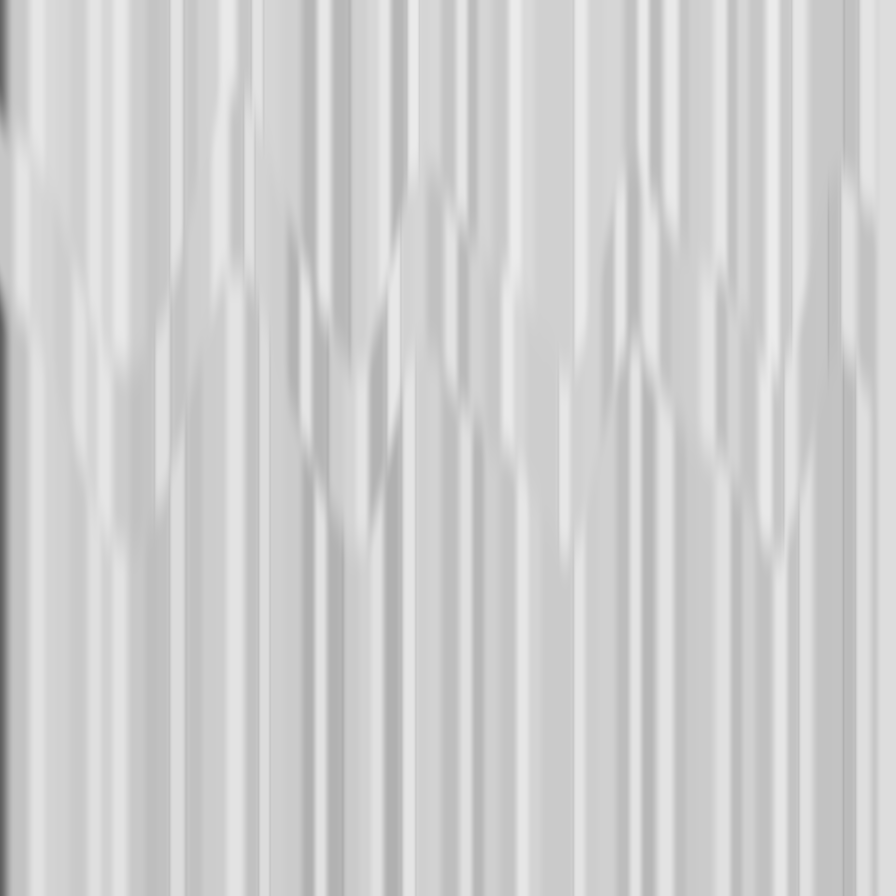
Reproduce this texture procedurally as a Shadertoy shader.

```glsl
// Soft grey vertical stripes, with a wavy band where they slip sideways by one stripe.

const float STRIPES = 62.7;

float hash(float n) {
    return fract(sin(n * 12.9898 + 4.1) * 43758.547);
}

// Grey of one stripe: even stripes are often bright, odd ones stay darker
float stripeGrey(float index) {
    float h = hash(index);
    float pairIndex = floor(index * 0.5);
    pairIndex += step(18.5, pairIndex);
    float bright = step(1.5, mod(pairIndex * 3.0, 5.0));
    float evenGrey = mix(0.75 + 0.1 * h, 0.87 + 0.045 * h, bright);
    return mix(evenGrey, 0.69 + 0.15 * h, mod(index, 2.0));
}

// Row of stripes with blurred edges, hairlines and a dark left border
float stripes(float s) {
    float warped = s + 0.15 * sin(s * 1.7);
    float edge = floor(warped + 0.5);
    float d = warped - edge;
    float grey = mix(stripeGrey(edge - 1.0), stripeGrey(edge), smoothstep(-0.32, 0.32, d));
    float hairline = step(0.86, hash(edge + 71.0)) * exp(-d * d * 120.0);
    grey -= 0.06 * hairline;
    return mix(0.36, grey, smoothstep(-0.1, 0.95, s));
}

// Depth of the band's upper border below the top; the wave leans more to the right
float bandTop(float x) {
    float phase = 6.28318 * 4.27 * (x - 0.143);
    float lean = 0.7 * smoothstep(0.2, 0.42, x);
    float wave = cos(phase - lean * cos(phase));
    float lift = 0.1 * exp(-pow((x - 0.28) / 0.06, 2.0)) + 0.09 * exp(-x * 40.0);
    return 0.3 + 0.11 * wave - lift;
}

void mainImage(out vec4 fragColor, in vec2 fragCoord) {
    vec2 uv = fragCoord / iResolution.xy;
    float depth = 1.0 - uv.y;
    float s = uv.x * STRIPES;

    // Three stretches of the same stripes, each shifted a little
    float drift = 0.55 * sin(uv.x * 21.0 - 4.0) * smoothstep(0.1, 0.25, uv.x);
    float upper = stripes(s + drift) + 0.014;
    float middle = stripes(s + 1.05) + 0.004;
    float lower = stripes(s) - 0.008;

    // Soft crossfades along the wavy borders
    float border = bandTop(uv.x) + 0.025 * (hash(floor(s) + 30.0) - 0.5) * sin(fract(s) * 3.14159);
    float grey = mix(upper, middle, smoothstep(-0.04, 0.04, depth - border));
    grey = mix(grey, lower, smoothstep(-0.04, 0.04, depth - border - 0.2));

    // Plain light margin at the right
    grey = mix(grey, 0.865, smoothstep(0.974, 0.984, uv.x));
    fragColor = vec4(vec3(grey), 1.0);
}
```
